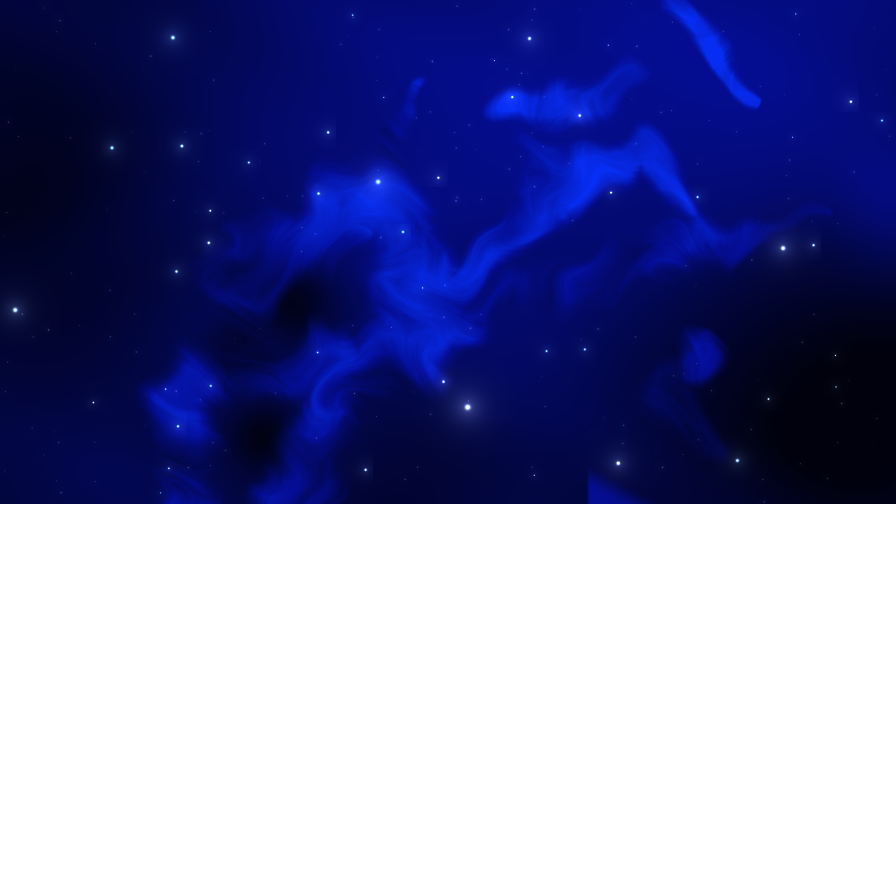
Reproduce this background procedurally as a WebGL 2 fragment shader.

```glsl
#version 300 es
precision highp float;

uniform vec2 u_resolution;
out vec4 outColor;

const float SKY_BOTTOM = 0.4375;
const vec3 PAPER = vec3(1.0);
const vec3 STAR_WHITE = vec3(0.85, 0.92, 1.0);
const vec3 STAR_CYAN = vec3(0.3, 0.75, 1.0);
const float BASE_LIGHT = 0.26;
const float WISP_SCALE = 17.0;
const float WARP_SIZE = 0.011;
const float STAR_CORE = 0.0026;
const float STAR_HALO = 0.013;

// Broad light and shade: centre, radius, strength
const vec4 GLOWS[12] = vec4[12](
  vec4(0.85, 0.93, 0.26, 0.27), vec4(0.55, 0.87, 0.22, 0.16),
  vec4(1.0, 0.77, 0.07, 0.18), vec4(0.56, 0.60, 0.14, 0.06),
  vec4(0.03, 0.78, 0.20, -0.14), vec4(0.95, 0.57, 0.19, -0.28),
  vec4(0.46, 0.46, 0.10, -0.10), vec4(0.325, 0.665, 0.055, -0.30),
  vec4(0.295, 0.515, 0.04, -0.22), vec4(0.37, 0.97, 0.20, 0.10),
  vec4(0.32, 0.70, 0.17, 0.10), vec4(0.13, 0.48, 0.10, 0.05));

// Cloud paths: position, width; a negative width ends a path
const vec3 LEFT_CLOUD[12] = vec3[12](
  vec3(0.19, 0.43, 0.035), vec3(0.21, 0.55, 0.042), vec3(0.31, 0.72, 0.045),
  vec3(0.43, 0.785, 0.045), vec3(0.475, 0.70, 0.045), vec3(0.45, 0.61, 0.042),
  vec3(0.38, 0.55, 0.04), vec3(0.32, 0.45, -0.035),
  vec3(0.435, 0.81, 0.02), vec3(0.47, 0.91, -0.008),
  vec3(0.22, 0.59, 0.03), vec3(0.36, 0.60, -0.035));
const vec3 RIGHT_CLOUD[16] = vec3[16](
  vec3(0.49, 0.65, 0.03), vec3(0.555, 0.71, 0.028), vec3(0.61, 0.80, 0.03),
  vec3(0.73, 0.83, 0.02), vec3(0.745, 0.76, -0.02),
  vec3(0.50, 0.63, 0.02), vec3(0.67, 0.70, 0.03), vec3(0.78, 0.73, 0.03),
  vec3(0.91, 0.755, -0.008), vec3(0.58, 0.875, 0.018), vec3(0.69, 0.905, -0.025),
  vec3(0.75, 0.99, 0.018), vec3(0.85, 0.89, -0.004),
  vec3(0.775, 0.61, 0.02), vec3(0.745, 0.56, 0.025), vec3(0.80, 0.505, -0.018));

// Leading stars: position, magnitude
const vec3 BRIGHT_STARS[16] = vec3[16](
  vec3(0.522, 0.5455, 1.0), vec3(0.422, 0.797, 0.8), vec3(0.874, 0.723, 0.8),
  vec3(0.193, 0.958, 0.7), vec3(0.017, 0.654, 0.8), vec3(0.690, 0.483, 0.7),
  vec3(0.823, 0.486, 0.6), vec3(0.591, 0.957, 0.6), vec3(0.125, 0.835, 0.6),
  vec3(0.203, 0.837, 0.55), vec3(0.495, 0.574, 0.5), vec3(0.3555, 0.784, 0.5),
  vec3(0.233, 0.729, 0.5), vec3(0.647, 0.871, 0.5), vec3(0.197, 0.697, 0.5),
  vec3(0.682, 0.785, 0.4));

vec3 hash3(vec2 cell) {
  vec3 q = fract(cell.xyx * vec3(0.1031, 0.1030, 0.0973));
  q += dot(q, q.yxz + 33.33);
  return fract((q.xxy + q.yzz) * q.zyx);
}

// Ridged layers of warped sines, about 0.3 to 1
float wisps(vec2 p) {
  const mat2 turn = mat2(0.8, 0.6, -0.6, 0.8);
  float sum = 0.0, weight = 0.45;
  for (int i = 0; i < 7; i++) {
    p += 0.6 * sin(p.yx * 1.3 + vec2(0.4, 1.7) + float(i));
    sum += weight * (1.0 - 0.5 * abs(sin(p.x) + sin(p.y)));
    p = turn * p * 1.75;
    weight *= 0.57;
  }
  return sum;
}

// Soft tapered stroke between two path points
float ribbon(vec2 p, vec3 a, vec3 b) {
  if (a.z < 0.0) return 0.0;
  vec2 along = b.xy - a.xy;
  float t = clamp(dot(p - a.xy, along) / dot(along, along), 0.0, 1.0);
  float d = length(p - a.xy - along * t) / mix(a.z, abs(b.z), t);
  return exp(-d * d);
}

vec3 star(float d, float magnitude, float tint) {
  float core = d / (STAR_CORE * magnitude);
  float light = 1.4 * exp(-core * core);
  light += 0.3 * magnitude * exp(-d / (STAR_HALO * magnitude));
  return light * mix(STAR_WHITE, STAR_CYAN, tint);
}

// One jittered star in some cells of a grid
vec3 starField(vec2 p, float cells, float share, float magnitude) {
  vec2 cell = floor(p * cells);
  vec3 h = hash3(cell + cells);
  vec2 spot = (cell + 0.2 + 0.6 * h.xy) / cells;
  float pick = step(1.0 - share, h.z);
  float size = magnitude * (0.6 + 0.6 * h.x);
  return pick * size * 2.0 * star(length(p - spot), size, h.y * 0.7);
}

void main() {
  vec2 p = gl_FragCoord.xy / u_resolution;
  float light = BASE_LIGHT + 0.015 * sin(p.x * 19.0 + 3.0 * sin(p.y * 13.0));
  for (int i = 0; i < 12; i++) {
    vec2 d = (p - GLOWS[i].xy) / GLOWS[i].z;
    light += GLOWS[i].w * exp(-dot(d, d));
  }

  // Frayed cloud
  vec2 q = p + WARP_SIZE * (sin(p.yx * 37.0 + vec2(1.0, 2.6)) + 0.5 * sin(p.yx * 83.0 + p * 31.0));
  float cover = 0.0;
  for (int i = 0; i < 11; i++) cover = max(cover, ribbon(q, LEFT_CLOUD[i], LEFT_CLOUD[i + 1]));
  for (int i = 0; i < 15; i++) cover = max(cover, ribbon(q, RIGHT_CLOUD[i], RIGHT_CLOUD[i + 1]));
  float wisp = wisps(q * WISP_SCALE);
  float body = smoothstep(0.12, 0.9, cover + 0.7 * (wisp - 0.6) * smoothstep(0.0, 0.2, cover));
  light += body * (0.07 + 0.75 * (wisp - 0.4));

  // Cut-off glow at the lower edge
  float slope = 0.485 - 0.55 * (p.x - 0.656) - p.y;
  light += 0.32 * smoothstep(0.654, 0.659, p.x) * smoothstep(0.0, 0.03, slope);

  light = clamp(light, 0.05, 0.95);
  vec3 color = light * vec3(0.03, 0.09, 1.0);
  color.g += 0.25 * max(light - 0.58, 0.0);

  // Stars
  for (int i = 0; i < 16; i++) {
    float tint = 0.6 * fract(float(i) * 0.618);
    color += star(length(p - BRIGHT_STARS[i].xy), BRIGHT_STARS[i].z, tint);
  }
  color += starField(p, 24.0, 0.11, 0.4);
  color += 0.3 * starField(p, 70.0, 0.06, 0.28);

  float paper = clamp((SKY_BOTTOM - p.y) * u_resolution.y + 0.5, 0.0, 1.0);
  outColor = vec4(mix(min(color, 1.0), PAPER, paper), 1.0);
}
```
